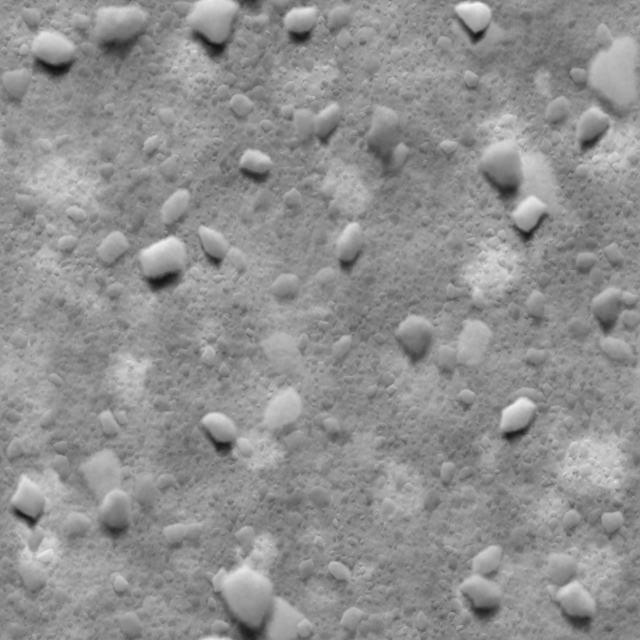
Reproduce this texture procedurally as a Shadertoy shader.

```glsl
// Grey stony soil: dusty ground, gravel, pale patches and boulders lit from above, tiling.
const float SOIL_TONE = 0.555;      // mean brightness of the ground
const float SOIL_VARIATION = 0.15;  // broad light and dark areas
const float SOIL_RELIEF = 0.13;     // lit bumps of the dust
const float GRAIN = 0.03;           // finest speckle
const float WARP = 0.006;           // raggedness of stone outlines
const float PATCH_WARP = 0.02;      // raggedness of pale patches
const float STONE_VARIATION = 0.15; // brightness spread between stones
const vec2 LIGHT = vec2(-0.25, 0.97);
const float TAU = 6.2831853;
const int FACETS = 6;

// Integer hash of a lattice cell, three values from 0 to 1
vec3 hash3(vec2 cell, float seed) {
    uvec3 v = uvec3(ivec3(cell, seed)) * 1664525u + 1013904223u;
    v.x += v.y * v.z; v.y += v.z * v.x; v.z += v.x * v.y;
    v ^= v >> 16u;
    v.x += v.y * v.z; v.y += v.z * v.x; v.z += v.x * v.y;
    return vec3(v >> 8u) / 16777216.0;
}

float cornerSlope(vec2 cell, vec2 offset, vec2 f, float period, float seed) {
    float angle = TAU * hash3(mod(cell + offset, period), seed).x;
    return dot(vec2(cos(angle), sin(angle)), f - offset);
}

// Gradient noise that wraps after a whole period
float noise(vec2 uv, float period, float seed) {
    vec2 p = uv * period, cell = floor(p), f = p - cell;
    vec2 w = f * f * f * (f * (f * 6.0 - 15.0) + 10.0);
    float low = mix(cornerSlope(cell, vec2(0, 0), f, period, seed),
                    cornerSlope(cell, vec2(1, 0), f, period, seed), w.x);
    float high = mix(cornerSlope(cell, vec2(0, 1), f, period, seed),
                     cornerSlope(cell, vec2(1, 1), f, period, seed), w.x);
    return mix(low, high, w.y);
}

float fbm(vec2 uv, float period, float seed) {
    float sum = 0.0, amplitude = 1.0;
    for (int i = 0; i < 4; i++) {
        sum += amplitude * noise(uv, period, seed + float(i));
        period *= 2.0;
        amplitude *= 0.55;
    }
    return sum;
}

// Rounded irregular polygon: outward direction in xy, distance in z
vec3 facetedStone(vec2 q, float turn, float seed) {
    const float SHARPNESS = 11.0;
    vec3 sum = vec3(0.0);
    for (int i = 0; i < FACETS; i++) {
        float wobble = fract(seed * 37.0 + float(i) * 0.618);
        float angle = turn + (float(i) + 0.6 * wobble) * TAU / float(FACETS);
        vec2 dir = vec2(cos(angle), sin(angle));
        float reach = mix(0.6, 1.05, fract(wobble * 7.3 + seed));
        sum += vec3(dir, 1.0) * exp(SHARPNESS * (dot(q, dir) - reach));
    }
    return vec3(sum.xy / sum.z, log(sum.z) / SHARPNESS);
}

// Lays scattered stones over the ground; size and blur are relative to cell and stone
float scatter(float ground, vec2 uv, float count, float density, float size,
              float blur, float tone, float relief, float shade, float strength) {
    vec2 p = uv * count, cell = floor(p);
    for (int y = 1; y >= -1; y--)
    for (int x = -1; x <= 1; x++) {
        vec2 id = cell + vec2(x, y);
        vec2 wrapped = mod(id, count);
        vec3 place = hash3(wrapped, count + 100.0);
        if (place.z > density) continue;
        vec3 look = hash3(wrapped, count + 300.0);
        float radius = size * mix(0.5, 1.0, look.x * look.x);
        vec2 q = (p - id - 0.15 - 0.7 * place.xy) / radius;
        if (dot(q, q) > 6.0) continue;

        // Shadow falls below the stone and narrows downwards
        vec2 below = vec2(q.x * (1.15 - 0.25 * min(q.y, 0.0)), q.y + 0.5);
        float shadow = facetedStone(below, look.y * TAU, look.z).z;
        float weight = strength * mix(0.6, 1.0, place.z / density);
        ground *= 1.0 - shade * weight * (1.0 - smoothstep(-0.4, 0.25, shadow));

        // Bright upper faces, dark lower faces
        vec3 stone = facetedStone(q, look.y * TAU, look.z);
        float rim = smoothstep(-0.8, 0.0, stone.z);
        float face = tone + STONE_VARIATION * (look.z - 0.5)
                   + relief * (dot(stone.xy, LIGHT) * rim + 0.3 * q.y);
        float cover = 1.0 - smoothstep(-blur, 0.3 * blur, stone.z);
        ground = mix(ground, face, cover * weight);
    }
    return ground;
}

void mainImage(out vec4 fragColor, in vec2 fragCoord) {
    vec2 uv = fragCoord / iResolution.xy;
    vec2 warp = vec2(fbm(uv, 22.0, 11.0), fbm(uv, 22.0, 21.0));
    vec2 ragged = uv + WARP * warp;
    vec2 torn = uv + PATCH_WARP * warp;
    float gravel = clamp(0.7 - 0.8 * fbm(uv, 4.0, 41.0), 0.25, 1.0);

    // Broad ground tone with large and small pale dust patches
    float base = SOIL_TONE + SOIL_VARIATION * fbm(uv, 6.0, 31.0);
    base = scatter(base, torn, 11.0, 0.4, 0.5, 0.6, 0.68, 0.04, 0.0, 0.8);
    base = scatter(base, torn, 6.0, 0.5, 0.52, 0.5, 0.77, 0.04, 0.0, 0.9);

    // Lit bumps, then gravel from fine to coarse in the local tone
    float bumps = fbm(uv, 32.0, 51.0) - fbm(uv + 0.005 * LIGHT, 32.0, 51.0);
    float tone = base + SOIL_RELIEF * bumps;
    tone = scatter(tone, uv, 70.0, 0.7, 0.56, 0.35, base + 0.01, 0.08, 0.2, gravel);
    tone = scatter(tone, uv, 43.0, 0.55, 0.52, 0.28, base + 0.015, 0.09, 0.25, gravel);
    tone = scatter(tone, ragged, 25.0, 0.4, 0.48, 0.22, base + 0.03, 0.10, 0.28, 0.8);

    // Flat slabs, pebbles and boulders with deep shadows
    tone = scatter(tone, ragged, 5.0, 0.36, 0.38, 0.2, 0.73, 0.09, 0.22, 0.9);
    tone = scatter(tone, ragged, 14.0, 0.3, 0.43, 0.2, 0.66, 0.13, 0.4, 0.9);
    tone = scatter(tone, ragged, 7.0, 0.4, 0.4, 0.2, 0.69, 0.22, 0.9, 1.0);

    // Speckle shared by all surfaces
    tone += GRAIN * (fbm(uv, 40.0, 61.0) + 0.6 * noise(uv, 160.0, 71.0));
    fragColor = vec4(vec3(clamp(tone, 0.0, 1.0)), 1.0);
}
```
